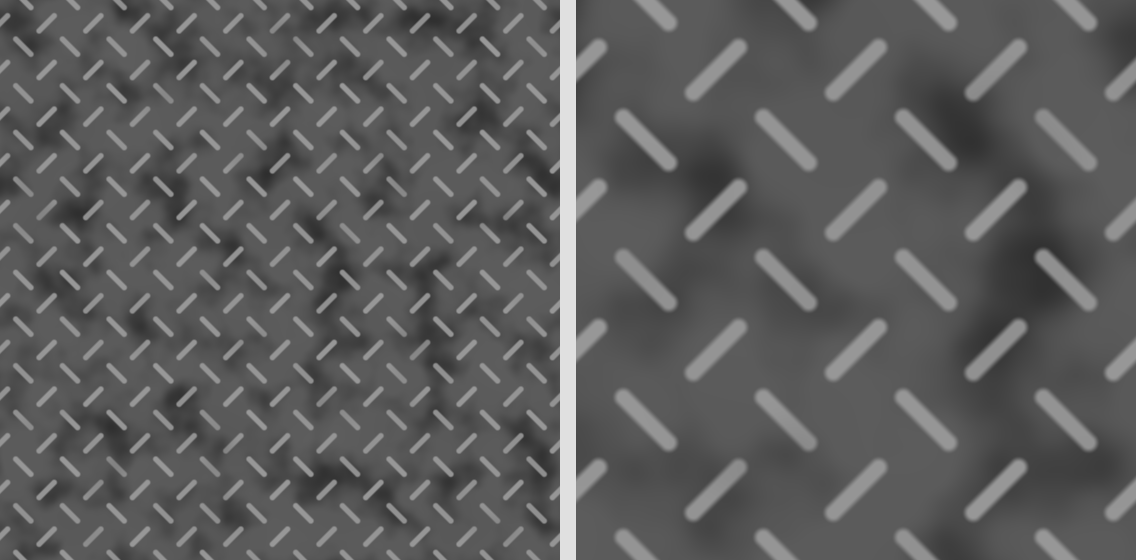
Left, the full canvas; right, a detail of the centre.
Reproduce this texture procedurally as a Shadertoy shader.

```glsl
// Worn steel tread plate: 12 x 12 cells, each with two raised bars leaning
// opposite ways, over grey metal stained by dark, soft blotches.
// Bars are capsule distances; stains and wear are wrapping gradient noise.

const float CELLS = 12.0;

// Integer hash of a lattice point, 0..1
float hash(vec2 cell, float seed) {
    uvec3 k = uvec3(cell, seed) * uvec3(1597u, 3812u, 7919u) + 101u;
    uint h = (k.x ^ (k.y * 2741u) ^ k.z) * 73529u;
    h = (h ^ (h >> 15)) * 84631u;
    h = (h ^ (h >> 13)) * 95471u;
    h ^= h >> 16;
    return float(h & 65535u) / 65535.0;
}

// Slope contribution of one lattice corner, wrapped to the period
float corner(vec2 cell, vec2 offset, float period, float seed) {
    float angle = 6.2832 * hash(mod(cell, period), seed);
    return dot(vec2(cos(angle), sin(angle)), offset);
}

// Gradient noise that repeats over the unit square
float noise(vec2 uv, float period, float seed) {
    vec2 p = uv * period, i = floor(p), f = p - i;
    vec2 u = f * f * f * (f * (f * 6.0 - 15.0) + 10.0);
    vec2 e = vec2(1, 0);
    float low = mix(corner(i, f, period, seed),
                    corner(i + e, f - e, period, seed), u.x);
    float high = mix(corner(i + e.yx, f - e.yx, period, seed),
                     corner(i + 1.0, f - 1.0, period, seed), u.x);
    return mix(low, high, u.y);
}

// Rounded bar along the rising diagonal
float barDistance(vec2 p) {
    float along = clamp(0.5 * (p.x + p.y), -0.162, 0.162);
    return length(p - along) - 0.058;
}

void mainImage(out vec4 fragColor, in vec2 fragCoord) {
    vec2 uv = fragCoord / iResolution.xy;
    float soft = max(0.026, 0.75 * CELLS / min(iResolution.x, iResolution.y));

    // Stained base metal
    float stain = noise(uv, 11.0, 1.0) + 0.5 * noise(uv, 22.0, 2.0)
                + 0.15 * noise(uv, 44.0, 3.0);
    float grey = 0.355 - 0.19 * smoothstep(-0.25, 0.95, stain);
    grey += 0.02 * noise(uv, 7.0, 4.0);

    // Patches where the bars are rubbed dull
    float wear = 0.25 * smoothstep(0.15, 0.6, noise(uv, 9.0, 5.0));

    // Two interleaved lattices of bars, the first one mirrored
    for (int k = 0; k < 2; k++) {
        vec2 p = uv * CELLS - (k == 0 ? vec2(0.5, 0.0) : vec2(0.0, 0.5));
        vec2 id = floor(p + 0.5);
        vec2 local = p - id;
        if (k == 0) local.x = -local.x;
        float cover = smoothstep(soft, -soft, barDistance(local));
        float rub = wear + 0.1 * hash(mod(id, CELLS), 6.0 + float(k));
        grey = mix(grey, 0.595, cover * (1.0 - rub));
    }

    fragColor = vec4(vec3(grey), 1.0);
}
```
